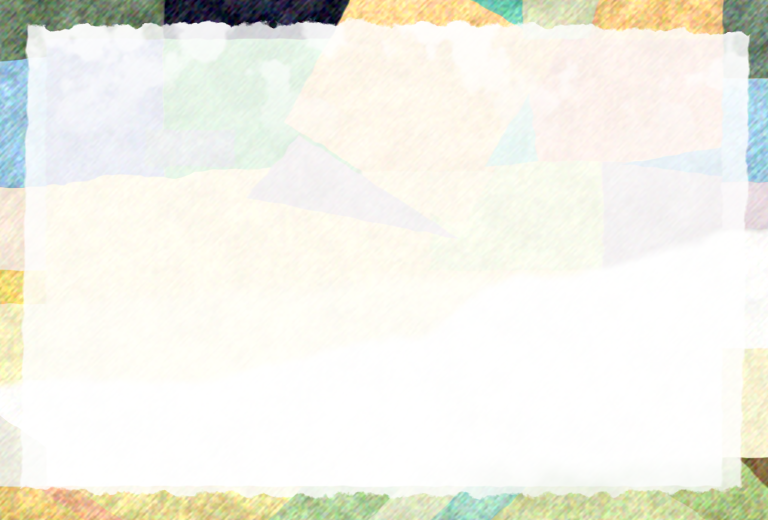
Reproduce this background procedurally as a WebGL 2 fragment shader.

```glsl
#version 300 es
precision highp float;
// A collage of painted paper shards and hills under a torn, translucent white sheet.
uniform vec2 u_resolution;
out vec4 outColor;

float hash(vec2 p) {
  return fract(sin(dot(p, vec2(127.1, 311.7))) * 43758.55);
}

float noise(vec2 p) {
  vec2 i = floor(p), f = fract(p);
  f = f * f * (3.0 - 2.0 * f);
  return mix(mix(hash(i), hash(i + vec2(1, 0)), f.x),
             mix(hash(i + vec2(0, 1)), hash(i + vec2(1, 1)), f.x), f.y);
}

float fbm(vec2 p) {
  float sum = 0.0, gain = 0.53;
  for (int i = 0; i < 4; i++) {
    sum += gain * noise(p);
    p = mat2(1.6, 1.2, -1.2, 1.6) * p + 7.3;
    gain *= 0.5;
  }
  return sum;
}

// Soft step, 1 where v lies above the edge
float above(float v, float edge) {
  return smoothstep(-0.002, 0.002, v - edge);
}

float between(float v, float lo, float hi) {
  return above(v, lo) * above(hi, v);
}

// 1 on the left of the line from a to b
float leftOf(vec2 p, vec2 a, vec2 b) {
  vec2 e = normalize(b - a), d = p - a;
  return above(e.x * d.y - e.y * d.x, 0.0);
}

// Counter-clockwise triangle
float triangle(vec2 p, vec2 a, vec2 b, vec2 c) {
  return leftOf(p, a, b) * leftOf(p, b, c) * leftOf(p, c, a);
}

// Hills and shards of the middle, in strong paint colours
vec3 scene(vec2 p, float wobble) {
  vec3 c = mix(vec3(1.0, 0.96, 0.79), vec3(1.0, 0.91, 0.66),
               smoothstep(-0.02, 0.02, p.y - 0.42 - 0.07 * p.x - wobble));
  float ridge = 0.645 + 0.025 * sin(p.x * 7.0 - 0.6) + wobble;
  float sky = above(p.y, ridge);
  c = mix(c, vec3(0.58, 0.63, 0.80), sky * above(0.213, p.x));
  c = mix(c, vec3(0.48, 0.78, 0.50), sky * between(p.x, 0.213, 0.47));
  c = mix(c, vec3(0.60, 0.66, 0.66), between(p.x, 0.19, 0.305) * between(p.y, 0.68, 0.75));
  c = mix(c, vec3(0.86, 0.90, 0.62), between(p.x, 0.56, 0.785) * between(p.y, 0.48, 0.69));
  c = mix(c, vec3(0.78, 0.73, 0.74), above(p.x, 0.785) * between(p.y, 0.45, 0.69));
  c = mix(c, vec3(0.95, 0.72, 0.59), above(p.x, 0.66) * above(p.y, 0.69 + 0.2 * max(p.x - 0.82, 0.0)));
  c = mix(c, vec3(0.80, 0.75, 0.76), triangle(p, vec2(0.32, 0.62), vec2(0.60, 0.54), vec2(0.39, 0.74)));
  // Large orange sheet folded to a point
  float sheet = leftOf(p, vec2(0.37, 0.765), vec2(0.60, 0.555)) * leftOf(p, vec2(0.60, 0.555), vec2(0.70, 0.83))
              * leftOf(p, vec2(0.456, 1.0), vec2(0.37, 0.765)) * above(0.775, p.x);
  c = mix(c, vec3(1.0, 0.83, 0.56), sheet * above(p.y, 0.67));
  c = mix(c, vec3(1.0, 0.91, 0.67), sheet * above(0.67, p.y));
  c = mix(c, vec3(0.55, 0.82, 0.74), triangle(p, vec2(0.63, 0.68), vec2(0.70, 0.69), vec2(0.69, 0.82)));
  c = mix(c, vec3(0.42, 0.65, 0.78), triangle(p, vec2(0.81, 0.685), vec2(0.95, 0.66), vec2(0.95, 0.72)));
  // Bright slope rising to the right
  float slope = 0.265 + 0.085 * smoothstep(0.2, 0.55, p.x) + 0.12 * smoothstep(0.53, 0.68, p.x)
              + 0.09 * smoothstep(0.7, 1.0, p.x) + wobble;
  return mix(c, vec3(0.995, 0.995, 0.985), smoothstep(0.015, -0.01, p.y - slope));
}

// Vivid margins around the sheet
vec3 margins(vec3 c, vec2 p) {
  float west = above(0.06, p.x), east = above(p.x, 0.94);
  c = mix(c, vec3(0.97, 0.92, 0.85), west * between(p.y, 0.48, 0.64));
  c = mix(c, vec3(0.95, 0.86, 0.48), west * between(p.y, 0.415, 0.48));
  c = mix(c, vec3(0.97, 0.95, 0.76), west * between(p.y, 0.27, 0.415));
  c = mix(c, vec3(0.93, 0.93, 0.88), west * above(0.2 - p.x, p.y));
  c = mix(c, vec3(0.63, 0.80, 0.89), max(west * between(p.y, 0.64, 0.88 + 0.2 * p.x), east * between(p.y, 0.65, 0.85)));
  c = mix(c, vec3(0.90, 0.85, 0.87), east * between(p.y, 0.56, 0.65));
  c = mix(c, vec3(0.98, 0.96, 0.83), east * above(0.33, p.y));
  // Top strip
  float top = above(p.y, 0.925);
  c = mix(c, vec3(0.43, 0.51, 0.40), max(top * above(0.213, p.x), west * above(p.y, 0.88 + 0.2 * p.x)));
  c = mix(c, vec3(0.11, 0.12, 0.20), top * above(p.x, 0.213) * leftOf(p, vec2(0.37, 0.765), vec2(0.456, 1.0)));
  c = mix(c, vec3(0.98, 0.81, 0.53), top * between(p.x, 0.775, 0.942));
  c = mix(c, vec3(0.86, 0.88, 0.73), top * between(p.x, 0.68, 0.77 + 0.2 * (p.y - 0.95)));
  c = mix(c, vec3(0.45, 0.81, 0.71), triangle(p, vec2(0.60, 1.01), vec2(0.68, 0.945), vec2(0.68, 1.01)));
  c = mix(c, vec3(0.45, 0.53, 0.45), above(p.x, 0.942) * above(p.y, 0.85));
  // Bottom strip, slanted shards from left to right
  float bottom = above(0.065, p.y), s = p.x - 0.7 * p.y;
  vec3 shard = mix(vec3(0.94, 0.83, 0.51), vec3(0.95, 0.75, 0.58), between(p.x + p.y, 0.11, 0.16));
  shard = mix(shard, vec3(0.91, 0.87, 0.60), above(p.x + p.y, 0.16));
  shard = mix(shard, vec3(0.71, 0.82, 0.61), above(s, 0.35));
  shard = mix(shard, vec3(0.86, 0.89, 0.75), above(s, 0.48));
  shard = mix(shard, vec3(0.64, 0.83, 0.75), above(s, 0.56));
  shard = mix(shard, vec3(0.83, 0.87, 0.65), above(s, 0.64));
  shard = mix(shard, vec3(0.71, 0.79, 0.53), above(p.x + p.y, 0.92));
  c = mix(c, shard, max(bottom, east * above(0.12, p.y)));
  return mix(c, vec3(0.50, 0.41, 0.25), triangle(p, vec2(0.962, 0.12), vec2(1.01, 0.045), vec2(1.01, 0.12)));
}

void main() {
  vec2 uv = gl_FragCoord.xy / u_resolution;
  vec2 q = vec2(uv.x * u_resolution.x / u_resolution.y, uv.y);
  float wobble = (fbm(q * 12.0) - 0.5) * 0.035;
  vec2 p = uv + (vec2(noise(q * 50.0), noise(q * 50.0 + 31.0)) - 0.5) * 0.004;
  vec3 paint = margins(scene(p, wobble), p);

  // Brush strokes and coloured grain
  float stroke = noise(vec2(q.x + q.y, (q.y - q.x) * 4.0) * 45.0) - 0.5;
  vec3 grain = vec3(noise(q * 170.0), noise(q * 170.0 + 19.0), noise(q * 170.0 + 47.0)) - 0.5;
  float depth = 0.2 + 0.8 * smoothstep(0.0, 0.5, 1.0 - min(paint.r, paint.b));
  paint += depth * (0.16 * stroke + 0.18 * grain + 0.25 * (fbm(q * 22.0) - 0.5));

  // Torn sheet with slightly bowed sides
  float roof = 0.945 + 0.012 * sin(uv.x * 3.14) - 0.012 * smoothstep(0.6, 1.0, uv.x);
  float base = 0.063 - 0.018 * sin(uv.x * 3.14);
  float sideways = max(mix(0.026, 0.037, uv.y) - uv.x, uv.x - mix(0.963, 0.977, uv.y)) * 1.48;
  float edge = max(sideways + (fbm(q * 30.0) - 0.5) * 0.012,
                   max(uv.y - roof, base - uv.y) + (fbm(q * 38.0) - 0.5) * 0.03);
  float sheet = smoothstep(0.003, -0.003, edge);

  // White blots thicken the sheet in its upper part
  float blots = smoothstep(0.5, 0.62, fbm(q * 13.0 + 3.0)) * smoothstep(0.62, 0.95, uv.y);
  float veil = 0.82 + 0.13 * blots + 0.04 * (fbm(q * 7.0) - 0.5);
  vec3 color = mix(paint, vec3(1.0), sheet * veil);
  float haze = smoothstep(0.13, 0.06, uv.y) * smoothstep(0.5, 0.8, uv.x) * fbm(q * 18.0);
  color -= sheet * haze * vec3(0.07, 0.05, 0.08);
  outColor = vec4(clamp(color, 0.0, 1.0), 1.0);
}
```
